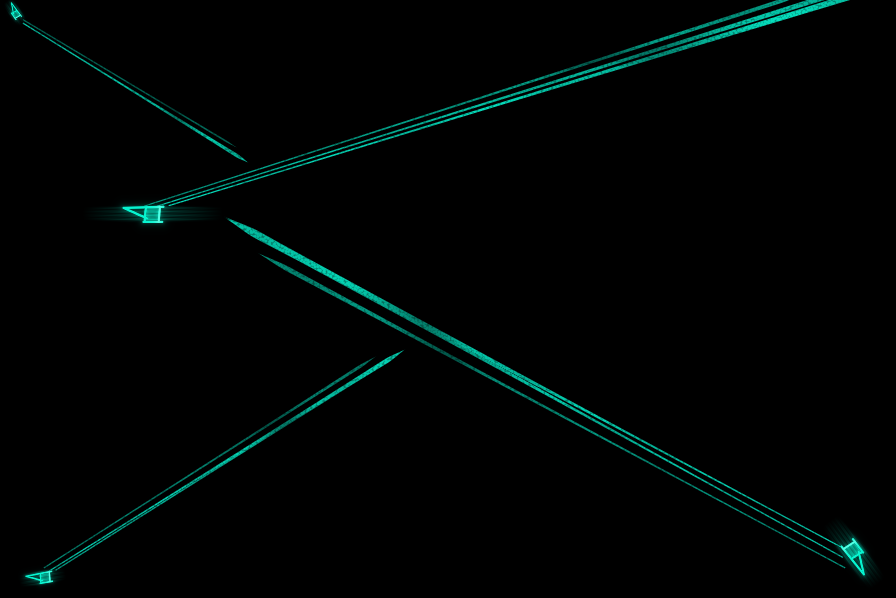
Give the GLSL for this background, as a Shadertoy shader.

```glsl
#define SPAN vec2(768.0, 512.0)
#define BEAM_COLOR vec3(0.02, 0.87, 0.74)
#define CORE_COLOR vec3(0.45, 1.0, 0.92)
#define ROOT_WIDTH 0.55
#define TIP_TAPER 0.06
#define GRAIN 0.35
#define DIP_DEPTH 0.35
#define HALO_LIGHT 0.34

// Beams: root.xy, tip.xy
const vec4 BEAMS[11] = vec4[11](
    vec4(122, 335, 700, 521), vec4(133, 335, 760, 531), vec4(145, 336, 765, 526),
    vec4(724, 42, 190, 327), vec4(722, 35, 190, 328), vec4(724, 26, 218, 297),
    vec4(38, 26, 324, 208), vec4(42, 23, 349, 214), vec4(48, 24, 349, 214),
    vec4(20, 495, 204, 385), vec4(20, 492, 214, 372));

// Half width at the tip, brightness
const vec2 BEAM_STYLE[11] = vec2[11](
    vec2(1.9, 0.75), vec2(2.6, 0.9), vec2(3.0, 1.0),
    vec2(3.6, 0.95), vec2(3.4, 0.9), vec2(2.3, 0.68),
    vec2(1.4, 0.6), vec2(2.2, 0.95), vec2(1.7, 0.8),
    vec2(0.7, 0.5), vec2(1.6, 0.9));

// Lamps: center.xy, angle, size
const vec4 LAMPS[4] = vec4[4](
    vec4(125, 330, 0.0, 1.0), vec4(733, 36, 2.22, 0.9),
    vec4(35, 18, 0.16, 0.65), vec4(13, 502, -0.96, 0.42));

const vec2 HALO_REACH[4] = vec2[4](vec2(60, 7), vec2(34, 10), vec2(20, 6), vec2(12, 5));

// Lamp frame edges in local units
const vec4 FRAME[5] = vec4[5](
    vec4(-19, 4, 15, 5), vec4(-19, 4, 1, -5), vec4(0, 4, -1, -7),
    vec4(12, 5, 11, -8), vec4(-2, -8, 14, -8));

vec2 hash2(vec2 p) {
    return fract(sin(vec2(dot(p, vec2(127.1, 311.7)), dot(p, vec2(269.5, 183.3)))) * 4375.85);
}

// Distance to the nearest scattered cell point
float cellular(vec2 p) {
    vec2 cell = floor(p), f = fract(p);
    float nearest = 1.0;
    for (int y = -1; y <= 1; y++)
        for (int x = -1; x <= 1; x++) {
            vec2 o = vec2(x, y);
            nearest = min(nearest, length(o + hash2(cell + o) - f));
        }
    return nearest;
}

// x: distance to segment, y: position along it
vec2 segment(vec2 p, vec2 a, vec2 b) {
    vec2 ab = b - a;
    float h = clamp(dot(p - a, ab) / dot(ab, ab), 0.0, 1.0);
    return vec2(length(p - a - ab * h), h);
}

float cover(float signedDistance, float px) {
    return clamp(0.5 - signedDistance / px, 0.0, 1.0);
}

float beamLight(vec2 p, vec4 beam, vec2 style, float px) {
    vec2 s = segment(p, beam.xy, beam.zw);
    float taper = smoothstep(1.0, 1.0 - TIP_TAPER, s.y);
    float width = mix(ROOT_WIDTH, style.x, s.y * s.y) * taper;
    float dip = (s.y - 0.67) / 0.06;
    float level = style.y * (1.0 - DIP_DEPTH * exp(-dip * dip));
    level *= 0.93 + 0.07 * sin(s.y * 31.0 + beam.x);
    return cover(s.x - width, px) * level * smoothstep(0.0, 0.15, taper);
}

// x: tinted light, y: hot core
vec2 lampLight(vec2 p, vec4 lamp, vec2 reach, float px) {
    float c = cos(lamp.z), s = sin(lamp.z);
    vec2 q = mat2(c, -s, s, c) * (p - lamp.xy);

    // Streaked halo
    vec2 e = abs(q - vec2(reach.x * 0.1, -1.0) * lamp.w) / reach;
    float halo = max(1.0 - e.x, 0.0) * smoothstep(1.15, 0.7, e.y + 0.25 * e.x * e.x);
    halo *= HALO_LIGHT * (0.65 + 0.25 * sin(q.y * 1.9) + 0.1 * sin(q.y * 4.3 + q.x * 0.2));

    // Frame and filled body
    q /= lamp.w;
    float edge = 100.0;
    for (int i = 0; i < 5; i++)
        edge = min(edge, segment(q, FRAME[i].xy, FRAME[i].zw).x);
    vec2 box = abs(q - vec2(5.5, -1.5)) - vec2(6.0, 6.0);
    float body = 0.4 * smoothstep(1.5, -1.5, max(box.x, box.y));
    float line = cover(edge - 0.9, px / lamp.w);
    float bloom = 0.35 * exp(-edge * 0.45);
    float core = exp(-0.3 * segment(q, FRAME[3].xy, FRAME[3].zw).x) * line;
    return vec2(halo + max(body, line * 0.85) + bloom, core);
}

void mainImage(out vec4 fragColor, in vec2 fragCoord) {
    vec2 p = fragCoord / iResolution.xy * SPAN;
    float px = SPAN.y / iResolution.y;

    // Beams, mottled by cell grain
    float beams = 0.0;
    for (int i = 0; i < 11; i++)
        beams = max(beams, beamLight(p, BEAMS[i], BEAM_STYLE[i], px));
    beams *= 1.0 - GRAIN * smoothstep(0.3, 0.9, cellular(p * 0.45));

    // Lamps at the beam roots
    vec2 lamps = vec2(0.0);
    for (int i = 0; i < 4; i++)
        lamps += lampLight(p, LAMPS[i], HALO_REACH[i], px);

    vec3 color = BEAM_COLOR * min(max(beams, lamps.x), 1.1);
    color = mix(color, CORE_COLOR, clamp(lamps.y, 0.0, 1.0) * 0.8);
    fragColor = vec4(color, 1.0);
}
```
